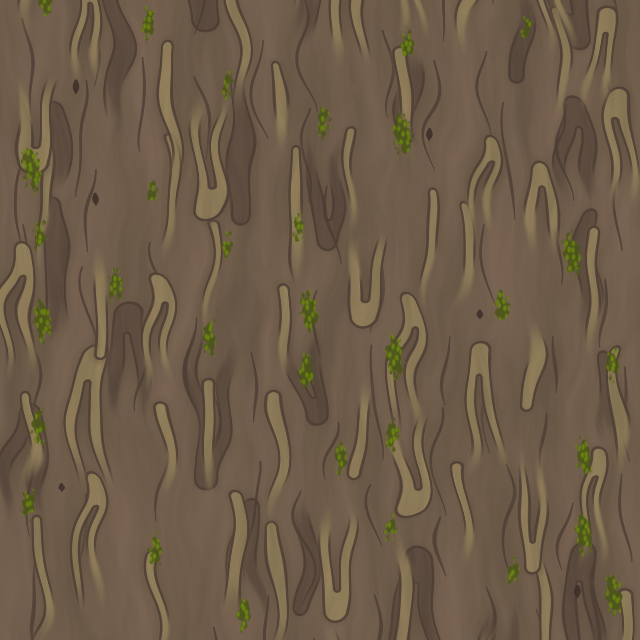
This texture is drawn by a Shadertoy shader. Its source:

```glsl
const vec3 BARK_DARK  = vec3(0.395, 0.330, 0.265);
const vec3 BARK_LIGHT = vec3(0.475, 0.390, 0.320);
const vec3 HOLLOW     = vec3(0.355, 0.290, 0.240);
const vec3 TAN        = vec3(0.555, 0.485, 0.345);
const vec3 OUTLINE    = vec3(0.300, 0.235, 0.200);
const vec3 KNOT       = vec3(0.230, 0.175, 0.155);
const vec3 MOSS_DARK  = vec3(0.290, 0.330, 0.090);
const vec3 MOSS_LIGHT = vec3(0.400, 0.520, 0.030);

vec4 hash4(vec2 cell, float seed) {
    vec4 h = fract(vec4(cell.xyx, seed) * vec4(0.1031, 0.1030, 0.0973, 0.1099));
    h += dot(h, h.wzxy + 33.33);
    return fract((h.xxyz + h.yzzw) * h.zywx);
}

// Distance to the nearest jittered cell point
float cellular(vec2 p) {
    float nearest = 1.0;
    for (int j = -1; j <= 1; j++)
    for (int i = -1; i <= 1; i++) {
        vec2 cell = floor(p) + vec2(i, j);
        nearest = min(nearest, length(cell + hash4(cell, 3.0).xy - p));
    }
    return nearest;
}

// Layered, folded sines, about -1 to 1
float brush(vec2 p) {
    float sum = 0.0, amp = 0.55;
    for (int i = 0; i < 5; i++) {
        p += 0.9 * sin(p.yx * 0.8 + float(i) * 1.7);
        sum += amp * sin(p.x) * sin(p.y + 1.3);
        p = mat2(0.8, 0.6, -0.6, 0.8) * p * 1.7;
        amp *= 0.62;
    }
    return sum;
}

// Tapered round stroke running down from -top to -bottom
float taper(vec2 q, float top, float bottom, vec2 radii, float belly) {
    float t = clamp((-q.y - top) / (bottom - top), 0.0, 1.0);
    float radius = mix(radii.x, radii.y, t) + belly * sin(3.14159 * t);
    return length(q + vec2(0.0, mix(top, bottom, t))) - radius;
}

// Jittered cell centre; alternate columns are staggered
vec2 scatter(vec2 cell, vec2 grid, vec2 rnd) {
    float stagger = 0.5 * mod(cell.x, 2.0) - 0.25;
    return (cell + 0.5 + 0.55 * (rnd - 0.5) + vec2(0.0, stagger)) / grid;
}

// Outlined ridges: plain strokes and forked hairpins, fading at the tail
vec3 ridges(vec3 col, vec2 p, vec2 grid, float seed, float density,
            float width, float span, vec3 fill, float grain) {
    for (int j = -1; j <= 1; j++)
    for (int i = -1; i <= 1; i++) {
        vec2 cell = floor(p * grid) + vec2(i, j);
        vec4 a = hash4(cell, seed), b = hash4(cell, seed + 7.0);
        if (a.z > density) continue;
        float len = span * mix(0.7, 1.2, a.w), w = width * mix(0.75, 1.25, b.x);
        vec2 q = p - scatter(cell, grid, a.xy);
        q.x += 0.006 * sin(q.y * mix(24.0, 42.0, b.y) + 6.28 * b.z);
        q.y = q.y * (b.w < 0.68 ? 1.0 : -1.0) - 0.5 * len;
        float t = clamp(-q.y / len, 0.0, 1.0);

        float d = taper(q, 0.0, len, w * vec2(0.75, 0.5), w * 0.45 * b.y);
        if (b.z < 0.42) {
            float hole = taper(q, 0.2 * len, len, w * vec2(0.35, 1.25), 0.0);
            d = taper(q, 0.0, len, w * vec2(1.25, 2.1), w * 0.3);
            float shade = smoothstep(0.004, -0.004, hole) * smoothstep(0.8, 0.3, t);
            col = mix(col, HOLLOW, 0.55 * shade);
            d = max(d, -hole);
        }
        float halo = smoothstep(0.014, 0.0, d) * smoothstep(1.0, 0.5, t);
        col = mix(col, BARK_DARK, 0.4 * halo);
        float soft = mix(0.0015, 0.006, t);
        float body = smoothstep(soft, -soft, d) * smoothstep(1.0, 0.6, t + 0.12 * grain);
        col = mix(col, fill * (1.0 + 0.07 * grain), 0.92 * body);

        float reach = mix(0.5, 1.0, q.x > 0.0 ? b.x : a.w);
        float line = smoothstep(0.0029, 0.0010, abs(d)) * smoothstep(reach, reach - 0.2, t);
        col = mix(col, OUTLINE, 0.85 * line);
    }
    return col;
}

// Coverage of thin, unoutlined strokes: cracks and knots
float marks(vec2 p, vec2 grid, float seed, float density, float span, float width, float sway) {
    float cover = 0.0;
    for (int j = -1; j <= 1; j++)
    for (int i = -1; i <= 1; i++) {
        vec2 cell = floor(p * grid) + vec2(i, j);
        vec4 a = hash4(cell, seed), b = hash4(cell, seed + 5.0);
        if (a.z > density) continue;
        float len = span * mix(0.6, 1.3, a.w);
        vec2 q = p - scatter(cell, grid, a.xy);
        q.x += sway * sin(q.y * mix(22.0, 45.0, b.x) + 6.28 * b.y) + 0.15 * (b.z - 0.5) * q.y;
        q.y -= 0.5 * len;
        float d = taper(q, 0.0, len, width * vec2(0.5, 0.25), 0.6 * width);
        cover = max(cover, smoothstep(0.0012, -0.0008, d));
    }
    return cover;
}

// Ragged upright moss tufts
float moss(vec2 p, vec2 grid, float density) {
    float cover = 0.0, ragged = cellular(p * vec2(110.0, 75.0)) - 0.45;
    for (int j = -1; j <= 1; j++)
    for (int i = -1; i <= 1; i++) {
        vec2 cell = floor(p * grid) + vec2(i, j);
        vec4 a = hash4(cell, 61.0);
        if (a.z > density) continue;
        vec2 q = p - scatter(cell, grid, a.xy);
        q.x += 0.25 * (a.w - 0.5) * q.y;
        float d = length(q * vec2(1.0, 0.42)) - mix(0.006, 0.013, a.w) + 0.012 * ragged;
        cover = max(cover, smoothstep(0.002, -0.003, d));
    }
    return cover;
}

void mainImage(out vec4 fragColor, in vec2 fragCoord) {
    vec2 p = fragCoord / iResolution.y;
    vec2 bent = p;
    bent.x += 0.005 * sin(p.y * 27.0 + 5.0 * sin(p.x * 9.0)) + 0.003 * sin(p.y * 51.0 + p.x * 37.0);

    // Painted ground with vertical brushwork
    float broad = brush(bent * vec2(38.0, 7.0));
    float grain = brush(bent * vec2(120.0, 14.0) + 4.0);
    vec3 col = mix(BARK_DARK, BARK_LIGHT, clamp(0.56 + 0.5 * broad + 0.16 * grain, 0.0, 1.0));

    // Hollows, cracks, then pale ridges
    col = ridges(col, bent, vec2(7.0, 4.0), 11.0, 0.75, 0.016, 0.20, HOLLOW, grain);
    col = mix(col, OUTLINE, 0.8 * marks(bent, vec2(11.0, 6.0), 23.0, 0.85, 0.14, 0.0024, 0.008));
    col = ridges(col, bent, vec2(10.0, 5.0), 37.0, 0.90, 0.0115, 0.185, TAN, grain);

    // Knots and moss
    col = mix(col, KNOT, 0.85 * marks(p, vec2(5.0, 5.0), 47.0, 0.45, 0.015, 0.005, 0.0));
    float leaf = smoothstep(0.55, 0.15, cellular(p * vec2(130.0, 80.0) + 9.0));
    col = mix(col, mix(MOSS_DARK, MOSS_LIGHT, leaf), 0.88 * moss(p, vec2(7.0, 7.0), 0.62));

    fragColor = vec4(col, 1.0);
}
```
